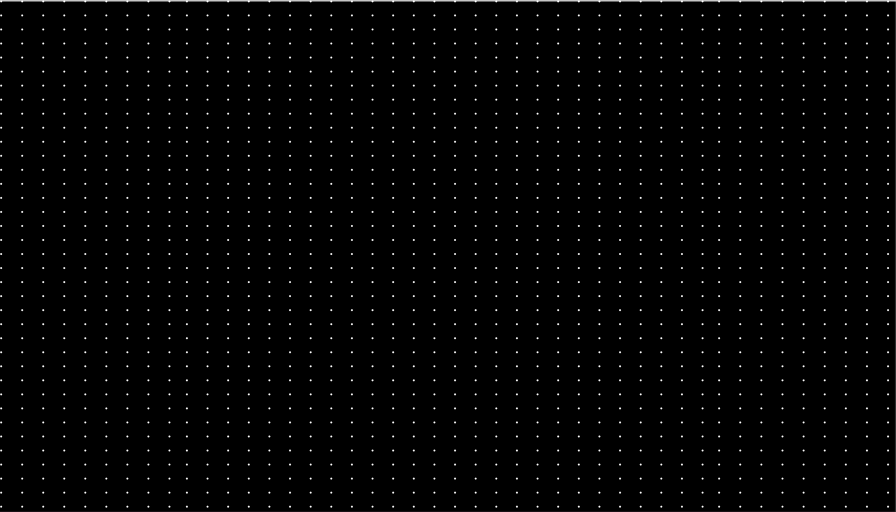
Give the GLSL for this pattern, as a WebGL 2 fragment shader.

```glsl
#version 300 es
precision highp float;
// Fine white dots on black, in even rows and three blocks of columns.
// Each block has its own pitch; the nearest dot is found by rounding.
// A pale rule runs along the top, with faint rules at the right and bottom.

uniform vec2 u_resolution;
out vec4 outColor;

// Lengths are fractions of the canvas width
const float UNIT = 1.0 / 768.0;
const float ROW_START = 1.2 * UNIT;      // first row, below the top edge
const float ROW_PITCH = 12.03 * UNIT;
const float DOT_RADIUS = 0.8 * UNIT;
const float TOP_RULE = 1.3 * UNIT;
const float SIDE_RULE = 0.9 * UNIT;
const float SOFT_PIXELS = 0.7;           // half width of a smoothed edge

// Column blocks: first column, pitch, index of the last column
const int BLOCK_COUNT = 3;
const vec3 BLOCKS[BLOCK_COUNT] = vec3[](
    vec3(1.0, 18.03, 8.0),
    vec3(160.2, 17.68, 25.0),
    vec3(616.4, 18.1, 8.0));

const vec3 BACKGROUND = vec3(0.0);
const vec3 DOT_COLOR = vec3(1.0);
const vec3 TOP_COLOR = vec3(0.78);
const vec3 SIDE_COLOR = vec3(0.2);
const vec3 BOTTOM_COLOR = vec3(0.10, 0.07, 0.09);

// Smooth coverage of the area where distance is negative
float coverage(float distance, float soft) {
    return 1.0 - smoothstep(-soft, soft, distance);
}

// Horizontal offset to the nearest column of one block
float columnOffset(float x, vec3 block) {
    float start = block.x * UNIT;
    float pitch = block.y * UNIT;
    float index = clamp(round((x - start) / pitch), 0.0, block.z);
    return x - start - index * pitch;
}

void main() {
    vec2 p = gl_FragCoord.xy / u_resolution.x;
    float depth = u_resolution.y / u_resolution.x - p.y;
    float soft = SOFT_PIXELS / u_resolution.x;

    // Nearest column over all blocks, and nearest row
    float dx = 1.0;
    for (int i = 0; i < BLOCK_COUNT; i++) {
        dx = min(dx, abs(columnOffset(p.x, BLOCKS[i])));
    }
    float row = round((depth - ROW_START) / ROW_PITCH);
    float dy = depth - ROW_START - row * ROW_PITCH;

    // Edge rules lie under the dots
    vec3 color = BACKGROUND;
    color = mix(color, BOTTOM_COLOR, coverage(p.y - SIDE_RULE, soft));
    color = mix(color, SIDE_COLOR, coverage(1.0 - p.x - SIDE_RULE, soft));
    color = mix(color, TOP_COLOR, coverage(depth - TOP_RULE, soft));

    float dotMask = coverage(length(vec2(dx, dy)) - DOT_RADIUS, soft);
    color = mix(color, DOT_COLOR, dotMask);
    outColor = vec4(color, 1.0);
}
```
